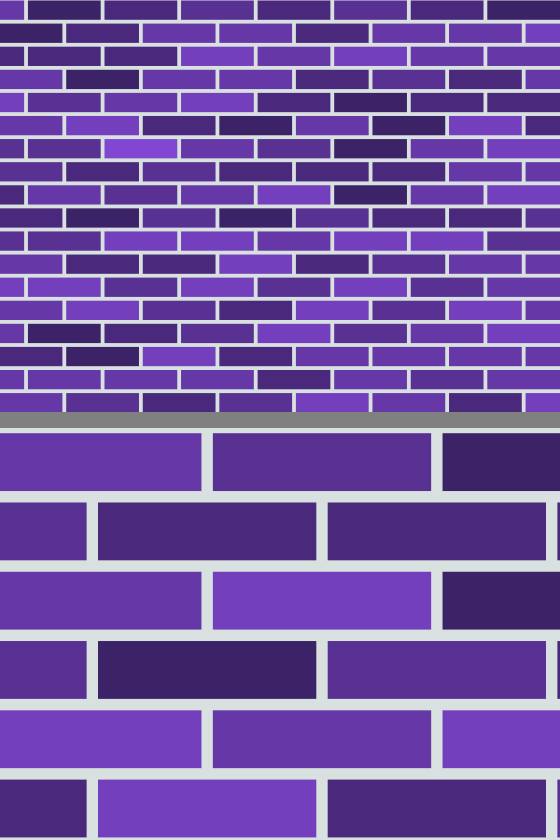
Top: the whole. Bottom: its middle third, enlarged.
A WebGL 2 fragment shader for this pattern:

```glsl
#version 300 es
precision highp float;

uniform vec2 u_resolution;
out vec4 fragColor;

float hash(vec2 p) {
    return fract(sin(dot(p, vec2(127.1, 311.7))) * 43758.5453);
}

// Six shades from dark to bright, unevenly likely
vec3 brickColor(vec2 id) {
    float h = hash(id);
    float level = step(0.12, h) + step(0.35, h) + step(0.55, h)
                + step(0.79, h) + step(0.965, h);
    return mix(vec3(0.237, 0.133, 0.402), vec3(0.508, 0.278, 0.824), level / 5.0);
}

void main() {
    // Wall is 768 by 562 units, rows counted from the top
    vec2 wall = vec2(768.0, 562.0);
    vec2 uv = gl_FragCoord.xy / u_resolution;
    vec2 pos = vec2(uv.x, 1.0 - uv.y) * wall;
    vec2 pixel = wall / u_resolution;

    // Running bond: odd rows shift by half a brick
    vec2 pitch = vec2(105.0, 31.5);
    vec2 grid = (pos + vec2(-35.7, 1.9)) / pitch;
    grid.x -= 0.5 * mod(floor(grid.y), 2.0);
    vec2 id = floor(grid);

    // Sharp-cornered brick with an even mortar joint
    vec2 edge = abs(fract(grid) - 0.5) * pitch - 0.5 * (pitch - 5.2);
    vec2 cover = clamp(0.5 - edge / pixel, 0.0, 1.0);

    vec3 mortar = vec3(0.85, 0.88, 0.88);
    fragColor = vec4(mix(mortar, brickColor(id), cover.x * cover.y), 1.0);
}
```
